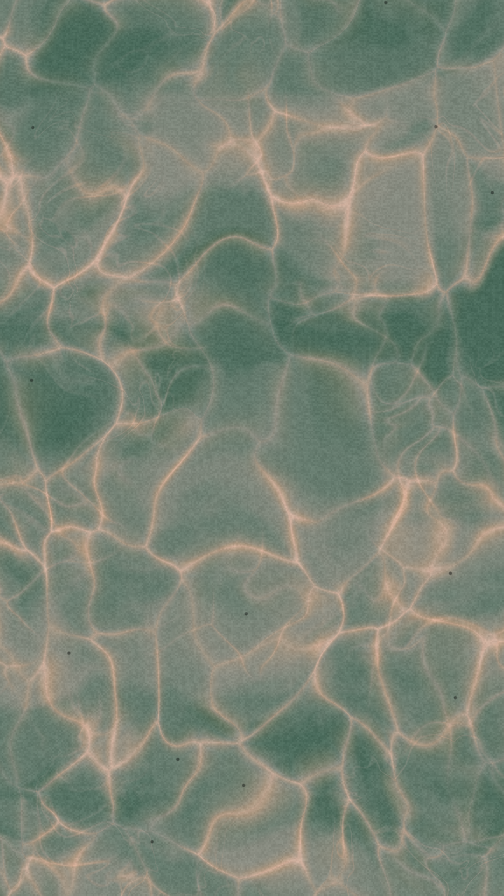
Write a Shadertoy shader that draws this texture.

```glsl
// Sunlit caustic ripples: warm light webs over shallow green water and pale sand.

const vec3 DEEP_WATER = vec3(0.29, 0.42, 0.36);
const vec3 CLEAR_WATER = vec3(0.405, 0.488, 0.437);
const vec3 PALE_SAND = vec3(0.54, 0.55, 0.508);
const vec3 WARM_SAND = vec3(0.62, 0.58, 0.515);
const vec3 SUN_GLINT = vec3(0.80, 0.68, 0.61);
const vec3 AMBER_FRINGE = vec3(0.075, 0.01, -0.03);

float hash(vec2 p) {
    return fract(sin(dot(p, vec2(127.1, 311.7))) * 43758.5453);
}

vec2 hash2(vec2 p) {
    return vec2(hash(p), hash(p + 57.3));
}

float noise(vec2 p) {
    vec2 i = floor(p), f = fract(p);
    f = f * f * (3.0 - 2.0 * f);
    float low = mix(hash(i), hash(i + vec2(1, 0)), f.x);
    float high = mix(hash(i + vec2(0, 1)), hash(i + vec2(1, 1)), f.x);
    return mix(low, high, f.y);
}

float fbm(vec2 p) {
    float sum = 0.0, gain = 0.533;
    for (int i = 0; i < 4; i++) {
        sum += gain * noise(p);
        p = mat2(1.6, 1.2, -1.2, 1.6) * p + 9.7;
        gain *= 0.5;
    }
    return sum;
}

vec2 warp(vec2 p, float scale, float amount) {
    return p + amount * (vec2(noise(p * scale), noise(p * scale + 31.7)) - 0.5);
}

// x: gap to the nearest cell wall, y: gap to the nearest junction, z: cell id
vec3 cellWeb(vec2 p) {
    vec2 base = floor(p);
    vec3 nearest = vec3(9.0);
    float id = 0.0;
    for (int y = -2; y <= 2; y++) {
        for (int x = -2; x <= 2; x++) {
            vec2 cell = base + vec2(x, y);
            float d = length(cell + 0.04 + 0.92 * hash2(cell) - p);
            if (d < nearest.x) {
                nearest = vec3(d, nearest.xy);
                id = hash(cell + 19.1);
            } else if (d < nearest.y) {
                nearest.yz = vec2(d, nearest.y);
            } else {
                nearest.z = min(nearest.z, d);
            }
        }
    }
    return vec3(nearest.yz - nearest.x, id);
}

// Bright thread of light with soft shoulders
float thread(float gap, float width) {
    return exp(-pow(gap / width, 1.4));
}

// Thin folds of light along a noise contour
float contour(float value, float level, float width) {
    return 1.0 - smoothstep(0.0, width, abs(value - level));
}

// Blends towards the next colour as light rises from one red level to another
vec3 rampStep(vec3 color, vec3 from, vec3 to, float light) {
    return mix(color, to, clamp((light - from.r) / (to.r - from.r), 0.0, 1.0));
}

vec3 waterRamp(float light) {
    vec3 color = rampStep(DEEP_WATER, DEEP_WATER, CLEAR_WATER, light);
    color = rampStep(color, CLEAR_WATER, PALE_SAND, light);
    color = rampStep(color, PALE_SAND, WARM_SAND, light);
    return rampStep(color, WARM_SAND, SUN_GLINT, light);
}

void mainImage(out vec4 fragColor, in vec2 fragCoord) {
    vec2 p = fragCoord / iResolution.x;
    vec2 bent = warp(warp(p, 5.0, 0.14), 14.0, 0.055);
    vec2 curled = warp(warp(p + 3.4, 8.0, 0.15), 21.0, 0.045);

    // Wide and fine webs of refracted light
    vec3 wide = cellWeb(bent * vec2(7.0, 5.4) + 2.3);
    vec3 fine = cellWeb(curled * vec2(8.6, 6.4));
    float strength = mix(0.3, 1.0, smoothstep(0.25, 0.75, noise(p * 9.0 + 4.0)));
    float fineMask = smoothstep(0.35, 0.7, noise(p * 6.0 + 21.0));
    float core = strength * thread(wide.x, 0.06) + 0.65 * fineMask * thread(fine.x, 0.06);
    float halo = strength * thread(wide.x, 0.19) + 0.5 * fineMask * thread(fine.x, 0.18);
    float junction = strength * thread(wide.y, 0.18) + 0.4 * fineMask * thread(fine.y, 0.16);

    // Horizontal swells, drifting sand veils and tinted cells
    float swell = smoothstep(0.4, 0.58, fbm(bent * vec2(1.5, 6.0) + 7.0));
    float veil = smoothstep(0.43, 0.6, fbm(bent * 5.5 + 13.0));
    float light = 0.262 + 0.105 * swell + 0.085 * veil + 0.07 * wide.z;
    light += 0.05 * exp(-3.5 * wide.x) + 0.035 * fineMask * fine.z;

    // Glassy curls, denser towards the lower left
    float curlZone = smoothstep(0.55, 0.8, noise(p * 4.0 + 40.0));
    curlZone = max(curlZone, 1.0 - smoothstep(0.15, 0.5, length(p * vec2(0.7, 1.2))));
    float folds = fbm(curled * vec2(7.0, 5.0) + 2.0);
    float curls = contour(folds, 0.44, 0.018) + contour(folds, 0.54, 0.022);
    light += 0.07 * curlZone * curls;

    light += 0.15 * core + 0.075 * halo + 0.1 * junction;
    vec3 color = waterRamp(light);
    color += AMBER_FRINGE * clamp(halo - 0.6 * core - junction, 0.0, 1.0);

    // Rare dark specks on the sand and fine film grain
    vec2 speckCell = floor(p * 24.0);
    vec2 speckOffset = fract(p * 24.0) - 0.2 - 0.6 * hash2(speckCell);
    float speck = step(0.992, hash(speckCell + 5.0));
    color *= 1.0 - 0.4 * speck * (1.0 - smoothstep(0.04, 0.11, length(speckOffset)));
    color += 0.05 * (hash(floor(p * 288.0)) - 0.5);
    color += 0.03 * (noise(p * 140.0 + 8.0) - 0.5);

    fragColor = vec4(clamp(color, 0.0, 1.0), 1.0);
}
```
